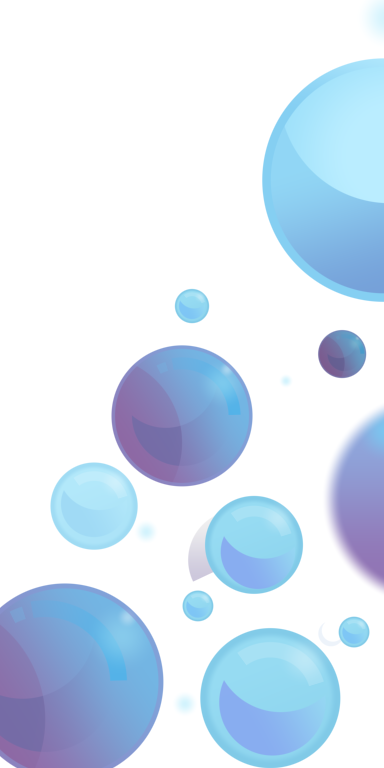
Reproduce this background procedurally as a Shadertoy shader.

```glsl
// Glossy cyan and violet bubbles floating over a white background.

const vec3 WHITE = vec3(1.0);
const vec3 ICE = vec3(0.73, 0.93, 1.0);
const vec3 CYAN = vec3(0.59, 0.86, 0.95);
const vec3 TEAL = vec3(0.49, 0.78, 0.90);
const vec3 PERIWINKLE = vec3(0.53, 0.66, 0.94);
const vec3 BLUE = vec3(0.45, 0.71, 0.89);
const vec3 AZURE = vec3(0.33, 0.70, 0.91);
const vec3 VIOLET = vec3(0.57, 0.42, 0.66);
const vec3 INDIGO = vec3(0.43, 0.42, 0.65);
const vec3 LILAC = vec3(0.54, 0.58, 0.82);

// Coverage of a disc whose edge is softened by the given half width
float disc(vec2 p, vec2 center, float radius, float soft) {
    return 1.0 - smoothstep(-soft, soft, length(p - center) - radius);
}

// Curved band between two radii and two angles (radians)
float arcBand(vec2 p, float inner, float outer, float from, float to, float soft) {
    float ring = disc(p, vec2(0.0), outer, soft) - disc(p, vec2(0.0), inner, soft);
    float angle = atan(p.y, p.x);
    return ring * smoothstep(from - soft, from + soft, angle)
                * (1.0 - smoothstep(to - soft, to + soft, angle));
}

// Round glow that fades towards its radius
float glow(vec2 p, vec2 center, float radius) {
    float fade = 1.0 - smoothstep(0.0, 1.0, length(p - center) / radius);
    return fade;
}

// Clear bubble with a tinted crescent in its lower half
vec3 cyanBubble(vec3 base, vec2 p, vec2 center, float radius, vec3 body, vec3 rim,
                vec3 shade, vec2 shift, float pixel) {
    vec2 q = (p - center) / radius;
    float soft = pixel / radius;
    vec3 col = mix(rim, body, 0.7 + 0.3 * smoothstep(-0.8, 0.8, q.y - 0.4 * q.x));
    col = mix(col, rim, 0.8 * smoothstep(0.83, 0.95, length(q)));
    float crescent = disc(q, shift, 0.76, soft)
                   * (1.0 - disc(q, shift + vec2(0.12, 0.81), 0.95, soft));
    col = mix(col, mix(shade, body, smoothstep(-0.5, 1.1, q.x + q.y * 0.5)), 0.9 * crescent);
    col = mix(col, WHITE, 0.16 * arcBand(q, 0.58, 0.80, 0.3, 2.2, soft));
    col = mix(col, WHITE, 0.25 * glow(q, vec2(0.5, 0.55), 0.4));
    return mix(base, col, disc(q, vec2(0.0), 1.0, soft));
}

// Violet to blue bubble with overlapping reflections and a bright arc
vec3 violetBubble(vec3 base, vec2 p, vec2 center, float radius, vec2 shift,
                  float tone, float pixel) {
    vec2 q = (p - center) / radius;
    vec2 s = q - shift;
    float soft = pixel / radius;
    vec3 col = mix(VIOLET, BLUE, smoothstep(-0.9, 0.75, dot(q, vec2(0.75, 0.5))));
    // Left lens and lower crescent
    float lens = disc(s, vec2(-1.24, -0.38), 1.24, soft);
    col = mix(col, VIOLET * 0.92, 0.32 * lens);
    float crescent = disc(s, vec2(0.0), 0.71, soft)
                   * (1.0 - disc(s, vec2(-0.23, 0.57), 0.74, soft));
    col = mix(col, INDIGO, crescent * mix(0.28, 0.75, lens) * smoothstep(0.75, -0.2, s.x));
    // Bright arc, its broken tip and the glint
    float tail = mix(1.0, 0.25, smoothstep(0.0, 1.75, atan(s.y, s.x)));
    col = mix(col, AZURE, tail * arcBand(s, 0.66, 0.83, 0.02, 1.75, soft));
    col = mix(col, BLUE, 0.35 * arcBand(s, 0.67, 0.80, 1.87, 2.04, soft));
    col = mix(col, CYAN, 0.55 * glow(q, vec2(0.58, 0.46), 0.38));
    col = mix(col, WHITE, 0.35 * glow(q, vec2(0.64, 0.66), 0.12));
    col = mix(col, LILAC, 0.6 * smoothstep(0.95 - soft, 0.95 + soft, length(q)));
    return mix(base, col * tone, disc(q, vec2(0.0), 1.0, soft));
}

// Large pale sphere split by a curved reflection
vec3 paleSphere(vec3 base, vec2 p, vec2 center, float radius, float pixel) {
    vec2 q = (p - center) / radius;
    float soft = pixel / radius;
    vec3 rim = mix(vec3(0.52, 0.81, 0.95), ICE, smoothstep(0.3, 1.3, q.y + 0.3 * q.x));
    vec3 low = mix(vec3(0.46, 0.63, 0.85), vec3(0.57, 0.84, 0.96),
                   smoothstep(-0.95, 0.35, q.y - 0.3 * q.x));
    vec3 high = mix(ICE, vec3(0.62, 0.88, 0.98), smoothstep(0.35, 1.05, length(q - vec2(0.1, 0.2))));
    vec3 inside = mix(low, high, disc(q, vec2(0.05, 0.72), 0.91, soft));
    vec3 col = mix(rim, inside, disc(q, vec2(0.0), 0.93, soft));
    return mix(base, col, disc(q, vec2(0.0), 1.0, soft));
}

void mainImage(out vec4 fragColor, in vec2 fragCoord) {
    // Canvas is one unit wide and two units high
    vec2 p = fragCoord / iResolution.xy * vec2(1.0, 2.0);
    float pixel = 0.8 / iResolution.x;
    vec3 col = WHITE;

    // Faint drifting glows: center, radius
    vec3 glows[4] = vec3[4](vec3(1.01, 1.953, 0.085), vec3(0.745, 1.008, 0.020),
                            vec3(0.381, 0.615, 0.034), vec3(0.482, 0.167, 0.036));
    for (int i = 0; i < 4; i++)
        col = mix(col, vec3(0.78, 0.94, 0.99), 0.8 * glow(p, glows[i].xy, glows[i].z));

    // Out of focus violet sphere
    vec3 haze = mix(vec3(0.57, 0.46, 0.71), vec3(0.56, 0.65, 0.86), smoothstep(0.50, 0.88, p.y));
    haze = mix(haze, vec3(0.47, 0.79, 0.95), 0.9 * glow(p, vec2(1.01, 0.88), 0.09));
    col = mix(col, haze, disc(p, vec2(1.12, 0.70), 0.257, 0.026));

    // Translucent petal and ghost ring behind the small bubbles
    float petal = disc(p, vec2(0.62, 0.542), 0.130, pixel)
                * smoothstep(-pixel, pixel, p.y - 0.484 - 0.47 * (p.x - 0.5));
    col = mix(col, mix(vec3(0.80, 0.78, 0.86), vec3(0.94), smoothstep(0.48, 0.66, p.y)), petal);
    float ghost = disc(p, vec2(0.862, 0.350), 0.033, pixel) - disc(p, vec2(0.867, 0.358), 0.029, pixel);
    col = mix(col, vec3(0.88, 0.92, 0.97), 0.6 * max(ghost, 0.0));

    col = paleSphere(col, p, vec2(1.0, 1.531), 0.317, pixel);
    col = violetBubble(col, p, vec2(0.474, 0.917), 0.1836, vec2(0.0), 1.0, pixel);
    col = violetBubble(col, p, vec2(0.169, 0.224), 0.2565, vec2(-0.2, 0.0), 1.0, pixel);
    col = violetBubble(col, p, vec2(0.891, 1.078), 0.0625, vec2(0.1, 0.0), 0.87, pixel);
    col = cyanBubble(col, p, vec2(0.245, 0.682), 0.1135, vec3(0.70, 0.91, 0.98),
                     vec3(0.61, 0.85, 0.95), vec3(0.62, 0.85, 0.96), vec2(0.0, 0.05), pixel);
    col = cyanBubble(col, p, vec2(0.6615, 0.581), 0.1275, CYAN, TEAL, PERIWINKLE, vec2(0.08, -0.14), pixel);
    col = cyanBubble(col, p, vec2(0.704, 0.182), 0.1823, CYAN, TEAL, PERIWINKLE, vec2(0.03, -0.06), pixel);

    // Tiny bubbles: center, radius
    vec3 tiny[3] = vec3[3](vec3(0.5, 1.203, 0.0445), vec3(0.5155, 0.422, 0.040), vec3(0.922, 0.354, 0.040));
    for (int i = 0; i < 3; i++)
        col = cyanBubble(col, p, tiny[i].xy, tiny[i].z, CYAN, TEAL, BLUE * 1.08, vec2(0.0), pixel);

    fragColor = vec4(col, 1.0);
}
```
